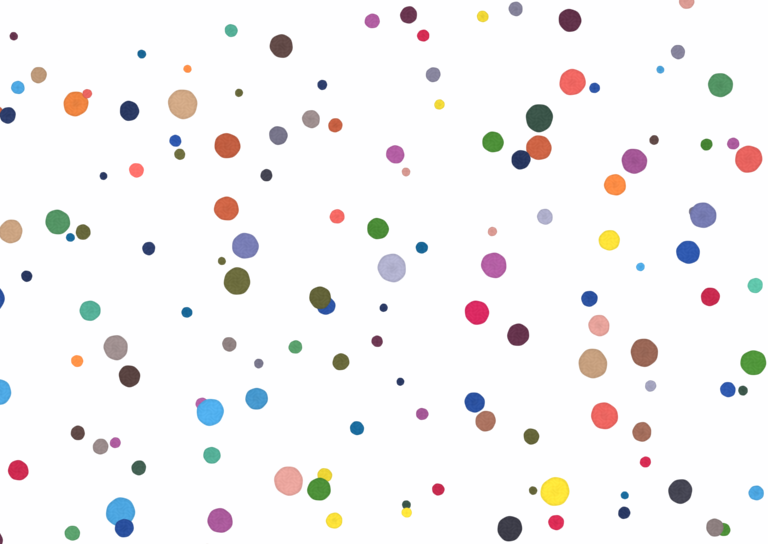
Reproduce this pattern procedurally as a Shadertoy shader.

```glsl
const float CELL = 0.147;          // grid pitch, canvas height = 1
const int   LAYERS = 2;            // overlaid jittered grids
const float RADIUS_MIN = 0.007;
const float RADIUS_MAX = 0.027;
const float RADIUS_SKEW = 1.3;     // above 1 favours small dots
const float WOBBLE = 0.022;        // outline irregularity
const float EDGE_SOFTNESS = 0.0017;
const float VIVID_SHARE = 0.52;
const float TONE_VARIATION = 0.16;
const float INK_GRAIN = 0.018;
const float RIM_SHADE = 0.07;
const float CORE_SHADE = 0.06;
const float TAU = 6.28318;
const vec3  PAPER = vec3(0.996, 0.997, 1.0);

const vec3 MUTED[12] = vec3[12](
    vec3(0.26, 0.26, 0.31), vec3(0.17, 0.23, 0.40), vec3(0.68, 0.68, 0.79),
    vec3(0.50, 0.49, 0.58), vec3(0.60, 0.54, 0.54), vec3(0.64, 0.43, 0.36),
    vec3(0.78, 0.63, 0.50), vec3(0.37, 0.28, 0.27), vec3(0.41, 0.21, 0.31),
    vec3(0.42, 0.42, 0.24), vec3(0.89, 0.63, 0.60), vec3(0.25, 0.36, 0.31));

const vec3 VIVID[14] = vec3[14](
    vec3(0.18, 0.34, 0.67), vec3(0.30, 0.65, 0.88), vec3(0.10, 0.42, 0.62),
    vec3(0.82, 0.17, 0.32), vec3(0.98, 0.42, 0.40), vec3(0.35, 0.62, 0.42),
    vec3(0.30, 0.56, 0.22), vec3(0.80, 0.39, 0.27), vec3(0.97, 0.87, 0.22),
    vec3(0.68, 0.36, 0.62), vec3(0.48, 0.50, 0.72), vec3(0.94, 0.18, 0.42),
    vec3(0.99, 0.55, 0.27), vec3(0.36, 0.74, 0.64));

// Four random values from a cell and a seed
vec4 hash4(vec2 cell, float seed) {
    vec4 p = fract(vec4(cell, seed, cell.x + seed) * vec4(0.1031, 0.1030, 0.0973, 0.1099));
    p += dot(p, p.wzxy + 33.33);
    return fract((p.xxyz + p.yzzw) * p.zywx);
}

// Smooth ink mottling from layered sines
float inkGrain(vec2 p) {
    return sin(p.x * 410.0 + 2.0 * sin(p.y * 330.0)) * sin(p.y * 470.0 + 2.0 * sin(p.x * 290.0));
}

vec3 pickInk(vec4 rnd) {
    vec3 ink = rnd.x < VIVID_SHARE ? VIVID[int(rnd.y * 13.99)] : MUTED[int(rnd.y * 11.99)];
    return ink * (1.0 + TONE_VARIATION * (rnd.z - 0.5));
}

// Paints one marker dot over the colour below it
vec3 paintDot(vec3 below, vec2 offset, float radius, vec4 rnd, float grain, float soft) {
    float angle = atan(offset.y, offset.x);
    float outline = sin(2.0 * angle + TAU * rnd.x) + 0.7 * sin(3.0 * angle + TAU * rnd.z)
                  + 0.5 * sin(7.0 * angle + TAU * rnd.w);
    float edge = radius * (1.0 + WOBBLE * outline);
    float dist = length(offset);
    float t = dist / edge;

    // Pooled ink at the rim and where the pen touched down
    float shade = RIM_SHADE * smoothstep(0.75, 1.0, t)
                + CORE_SHADE * rnd.w * (1.0 - smoothstep(0.1, 0.5, t));
    vec3 ink = pickInk(rnd) * (1.0 - shade) + INK_GRAIN * grain;
    return mix(below, ink, 1.0 - smoothstep(-soft, soft, dist - edge));
}

void mainImage(out vec4 fragColor, in vec2 fragCoord) {
    vec2 uv = fragCoord / iResolution.y;
    float soft = max(EDGE_SOFTNESS, 0.75 / iResolution.y);
    float grain = inkGrain(uv);
    vec3 color = PAPER;

    for (int layer = 0; layer < LAYERS; layer++) {
        float seed = 17.0 + 31.0 * float(layer);
        vec2 grid = uv / CELL + 0.37 * float(layer) + 20.0;

        // Neighbouring cells, always in the same stacking order
        for (int y = -1; y <= 1; y++)
        for (int x = -1; x <= 1; x++) {
            vec2 cell = floor(grid) + vec2(x, y);
            vec4 place = hash4(cell, seed);
            vec4 look = hash4(cell, seed + 7.0);
            float radius = mix(RADIUS_MIN, RADIUS_MAX, pow(place.z, RADIUS_SKEW));
            vec2 offset = (grid - cell - place.xy) * CELL;
            color = paintDot(color, offset, radius, look, grain, soft);
        }
    }
    fragColor = vec4(clamp(color, 0.0, 1.0), 1.0);
}
```
